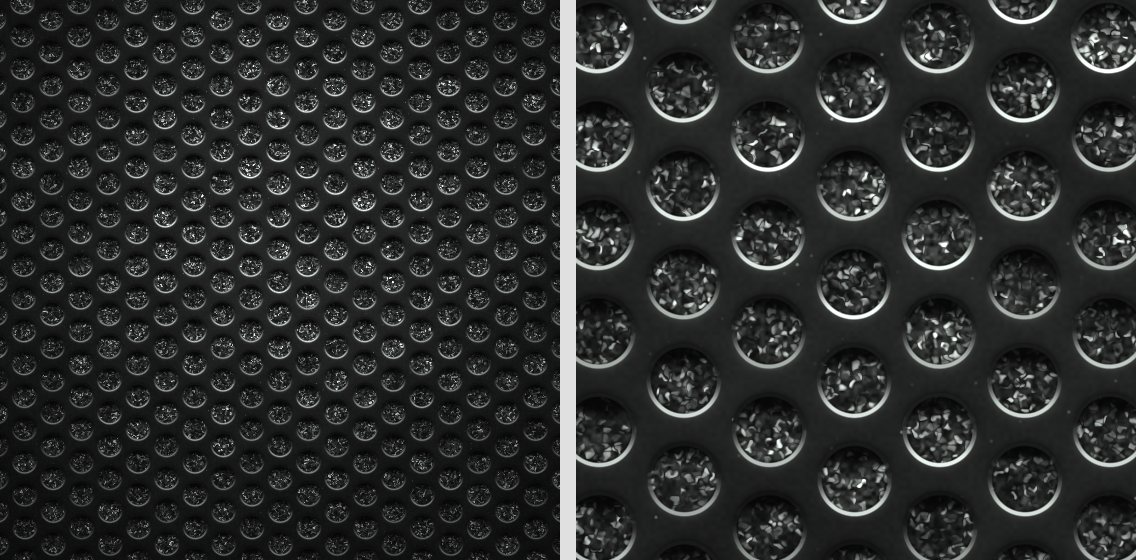
Left, the full canvas; right, a detail of the centre.
A WebGL 2 fragment shader for this pattern:

```glsl
#version 300 es
precision highp float;

uniform vec2 u_resolution;
out vec4 fragColor;

#define PITCH vec2(0.0507, 0.0586)
#define FIRST_HOLE vec2(0.0423, 0.6452)
#define SHEAR 0.005
#define HOLE_RADIUS 0.0222
#define RIM_WIDTH 0.0025
#define GRAIN_COUNT 270.0
#define DUST_COUNT 85.0
#define LIGHT_POS vec2(0.52, 0.64)
#define LIGHT_FALLOFF 3.7
#define TINT vec3(0.97, 1.01, 0.985)

float hash(vec2 p) {
    return fract(sin(dot(p, vec2(127.1, 311.7))) * 43758.5453);
}

float valueNoise(vec2 p) {
    vec2 cell = floor(p);
    vec2 f = fract(p);
    f = f * f * (3.0 - 2.0 * f);
    float low = mix(hash(cell), hash(cell + vec2(1.0, 0.0)), f.x);
    float high = mix(hash(cell + vec2(0.0, 1.0)), hash(cell + vec2(1.0)), f.x);
    return mix(low, high, f.y);
}

// Jittered specks, mostly dim; rarity sets how few are bright
float specks(vec2 p, float radius, float rarity) {
    vec2 cell = floor(p);
    float brightest = 0.0;
    for (int y = -1; y <= 1; y++) {
        for (int x = -1; x <= 1; x++) {
            vec2 id = cell + vec2(x, y);
            vec2 center = id + vec2(hash(id + 3.7), hash(id + 19.3));
            float glow = pow(hash(id + 41.9), rarity);
            float spot = 1.0 - smoothstep(0.25 * radius, radius, distance(p, center));
            brightest = max(brightest, glow * spot);
        }
    }
    return brightest;
}

// Offset from the nearest hole centre in xy, hole index in zw
vec4 nearestHole(vec2 uv) {
    vec2 p = uv - FIRST_HOLE;
    p.x += SHEAR * (uv.y - 0.5);
    float firstColumn = floor(p.x / PITCH.x);
    vec4 nearest = vec4(1.0);
    for (int k = 0; k < 2; k++) {
        float column = firstColumn + float(k);
        float stagger = 0.5 * mod(column, 2.0);
        float row = floor(p.y / PITCH.y - stagger + 0.5);
        vec2 offset = p - vec2(column, row + stagger) * PITCH;
        if (dot(offset, offset) < dot(nearest.xy, nearest.xy)) {
            nearest = vec4(offset, column, row);
        }
    }
    return nearest;
}

float plateTone(vec2 uv, float edge, float up, float light) {
    float tone = 0.048 + 0.098 * light;
    tone *= 0.88 + 0.24 * valueNoise(uv * 14.0);
    tone += 0.022 * (valueNoise(uv * 380.0) - 0.5);
    // Soft bevel around each hole
    float bevel = exp(-max(edge, 0.0) / 0.0022);
    tone *= 1.0 - 0.35 * bevel * smoothstep(-0.4, 0.8, up);
    tone += 0.12 * bevel * light * smoothstep(0.2, -0.9, up);
    return tone + 0.45 * light * specks(uv * DUST_COUNT, 0.13, 20.0);
}

float foamTone(vec2 uv, vec2 offset, float edge, vec2 id, float light) {
    // Warped specks give ragged glints over a fine fibrous ground
    vec2 grain = uv * GRAIN_COUNT;
    vec2 warp = vec2(valueNoise(grain * 1.1 + 31.0), valueNoise(grain * 1.1 + 77.0));
    float glints = specks(grain + 1.3 * warp, 0.7, 3.0);
    float clumps = valueNoise(grain * 0.45 + 7.0);
    float fibres = valueNoise(grain * 1.4 + 13.0);
    float tone = 0.03 + 0.17 * fibres * (0.4 + clumps);
    tone += 0.85 * glints * (0.4 + 0.8 * clumps);
    tone *= 0.46 + 0.72 * light;
    // Shadow cast by the upper lip, and a dark gap beside the wall
    float height = offset.y / HOLE_RADIUS + 0.16 * (hash(id) - 0.5);
    float shade = 1.0 - smoothstep(0.2, 0.75, height);
    float gap = smoothstep(0.0012, 0.0045, -edge);
    tone *= mix(0.1, 1.0, shade) * mix(0.25, 1.0, gap);
    return 0.018 + tone * (0.85 + 0.3 * hash(id + 5.1));
}

void main() {
    float side = min(u_resolution.x, u_resolution.y);
    vec2 uv = gl_FragCoord.xy / side;
    float pixel = 1.0 / side;

    vec2 toLight = uv - LIGHT_POS;
    float light = exp(-LIGHT_FALLOFF * dot(toLight, toLight));

    vec4 hole = nearestHole(uv);
    float radius = length(hole.xy);
    float edge = radius - HOLE_RADIUS;
    float up = hole.y / max(radius, 0.0001);

    float plate = plateTone(uv, edge, up, light);
    float foam = foamTone(uv, hole.xy, edge, hole.zw, light);
    float tone = mix(foam, plate, smoothstep(-pixel, pixel, edge));

    // Thin rim, brightest along the lower lip
    float halfRim = 0.5 * RIM_WIDTH;
    float rim = 1.0 - smoothstep(halfRim - pixel, halfRim + pixel, abs(edge + halfRim));
    float lowerLip = smoothstep(0.3, -0.85, up);
    float rimTone = 0.09 + 0.12 * light + lowerLip * (0.19 + 0.58 * light);
    rimTone *= 0.8 + 0.4 * hash(hole.zw + 11.0);
    tone = mix(tone, rimTone, rim * mix(0.4, 0.95, lowerLip));

    fragColor = vec4(clamp(tone * TINT, 0.0, 1.0), 1.0);
}
```
